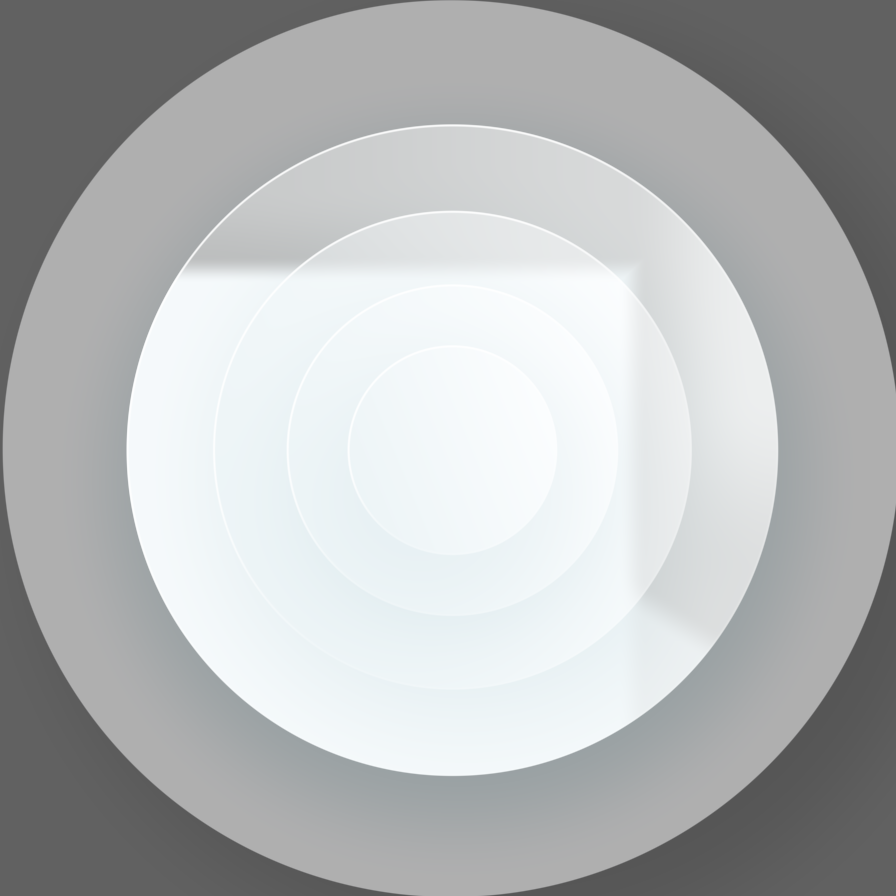
Reproduce this background procedurally as a three.js fragment shader.

```glsl
// Stacked frosted discs on a grey ground, each with a soft drop shadow,
// a thin bright rim and a diagonal sheen. A blurred window of light falls
// over the stack and leaves its top and right side in shade.
#define CENTER vec2(0.505, 0.4975)
#define OUTER_CENTER vec2(0.5035, 0.4993)
#define OUTER_RADIUS 0.5005
#define EDGE 0.001
#define RIM_WIDTH 0.0022
#define GROUND vec3(0.38)
#define RING vec3(0.686, 0.686, 0.688)
#define COOL vec3(0.915, 0.950, 0.960)
#define WHITE vec3(0.988, 0.994, 0.998)
#define SHADOW_TINT vec3(0.875, 0.920, 0.930)
#define SHADOW_SHIFT vec2(0.006, -0.032)

varying vec2 vUv;

// Coverage of a disc from its signed distance.
float fill(float dist) {
  return 1.0 - smoothstep(-EDGE, EDGE, dist);
}

// Blurred coverage used for drop shadows.
float softFill(float dist, float inner, float outer) {
  return 1.0 - smoothstep(-inner, outer, dist);
}

// Radii shrink in gently narrowing steps.
float discRadius(float i) {
  return 0.3635 - 0.1035 * i + 0.0071 * i * i;
}

// Amount of shade outside the window of light.
float windowShade(vec2 p) {
  float top = smoothstep(0.684, 0.714, p.y);
  float right = smoothstep(0.690, 0.722, p.x);
  float lowerCut = p.y - 0.318 + 0.65 * (p.x - 0.735);
  float aboveCut = smoothstep(-0.022, 0.022, lowerCut);
  return max(top, right * mix(0.28, 1.0, aboveCut));
}

// Tone of the shaded part, lighter to the right, darkest at the light's edge.
vec3 shadeColor(vec2 p) {
  float tone = mix(0.79, 0.85, smoothstep(0.25, 0.74, p.x));
  tone += 0.06 * smoothstep(0.70, 0.84, p.x) * smoothstep(0.36, 0.56, p.y);
  tone += 0.02 * smoothstep(0.70, 0.80, p.x);
  float nearLight = 1.0 - smoothstep(0.70, 0.79, p.y);
  float nearLeft = 1.0 - smoothstep(0.22, 0.60, p.x);
  tone -= 0.05 * nearLight * nearLeft;
  return vec3(tone) + vec3(-0.004, 0.003, 0.004);
}

void main() {
  vec2 p = vUv;
  vec2 q = p - CENTER;

  // Ground with the wide shadow of the outer ring
  float outerDist = length(p - OUTER_CENTER) - OUTER_RADIUS;
  vec2 shadowOffset = p - OUTER_CENTER - vec2(0.05, -0.04);
  float ringShadow = softFill(length(shadowOffset) - OUTER_RADIUS, 0.06, 0.09);
  vec3 color = GROUND * (1.0 - 0.11 * ringShadow);
  color = mix(color, RING, fill(outerDist));

  // Inner discs, from the largest to the smallest
  for (int n = 0; n < 4; n++) {
    float i = float(n);
    float first = 1.0 - min(i, 1.0);
    float radius = discRadius(i);
    float dist = length(q) - radius;

    // Drop shadow on the layer below
    float shadow = softFill(length(q - SHADOW_SHIFT) - radius, 0.05, 0.09);
    shadow *= mix(0.32, 1.0, first) * fill(outerDist);
    color *= mix(vec3(1.0), SHADOW_TINT, shadow);

    // Face: cool sheen, then the shade left around the window of light
    float slope = dot(q, vec2(0.85, 0.35)) / radius;
    float sheen = 0.58 + mix(0.42, -0.06, first) * slope;
    vec3 face = mix(COOL, WHITE, clamp(sheen, 0.0, 1.0));
    face = mix(face, shadeColor(p), windowShade(p) * exp2(-0.95 * i));
    color = mix(color, face, fill(dist));

    // Bright rim, strongest toward the upper left
    float facing = dot(q, vec2(-0.6, 0.8)) / max(length(q), EDGE);
    float rim = 1.0 - smoothstep(0.0, RIM_WIDTH, abs(dist + EDGE));
    rim *= mix(0.15, 0.9, smoothstep(-0.5, 0.7, facing));
    color = mix(color, vec3(1.0), rim);
  }

  gl_FragColor = vec4(color, 1.0);
}
```
